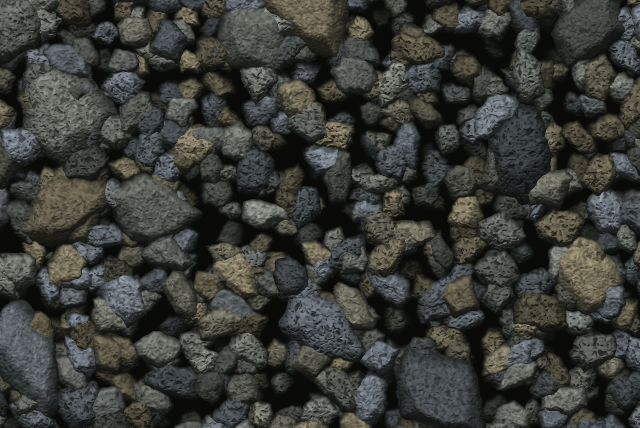
Give the GLSL for this texture, as a Shadertoy shader.

```glsl
// Bed of loose, porous lava gravel in grey, brown and bluish tones under soft light from above.

const int   LAYERS      = 4;
const vec4  CELL        = vec4(0.070, 0.084, 0.102, 0.215); // grid size per layer
const vec4  PRESENCE    = vec4(1.00, 0.95, 0.62, 0.36);     // share of filled cells
const vec4  BASE        = vec4(0.000, 0.014, 0.026, 0.026); // resting height
const float BASE_JITTER = 0.020;
const int   SIDES       = 7;      // steep facets per stone
const int   FACETS      = 9;      // steep facets plus top facets
const float EDGE_HARD   = 13.0;   // sharpness of facet edges
const float PORE_FREQ   = 72.0;
const float RELIEF      = 0.0042; // height of the surface texture
const vec3  LIGHT       = vec3(-0.13, 0.60, 0.79);
const vec3  SHADOW_TONE = vec3(0.034, 0.041, 0.031);
const vec3  GREY        = vec3(0.99, 1.01, 0.97);
const vec3  BROWN       = vec3(1.10, 1.01, 0.82);
const vec3  BLUISH      = vec3(0.93, 0.99, 1.09);
const float ALBEDO_LOW  = 0.24;
const float ALBEDO_HIGH = 0.50;
const int   AA          = 2;      // samples per axis

struct Stone { float z; float profile; vec2 slope; vec2 local; vec3 traits; };

vec3 hash3(vec3 p) {
    p = fract(p * vec3(0.1031, 0.1030, 0.0973));
    p += dot(p, p.yxz + 33.33);
    return fract((p.xxy + p.yxx) * p.zyx);
}

// Gradient noise, roughly -0.7 to 0.7
float corner(vec2 cell, vec2 offset) {
    float a = 6.2832 * hash3(vec3(cell, 7.0)).x;
    return dot(vec2(cos(a), sin(a)), offset);
}
float noise(vec2 p) {
    vec2 i = floor(p), f = p - i, e = vec2(1.0, 0.0);
    vec2 u = f * f * f * (f * (f * 6.0 - 15.0) + 10.0);
    return mix(mix(corner(i, f), corner(i + e, f - e), u.x),
               mix(corner(i + e.yx, f - e.yx), corner(i + 1.0, f - 1.0), u.x), u.y);
}

// Stone as a smooth intersection of planes: x = height, yz = gradient
vec3 facetedStone(vec2 q, vec3 id) {
    float total = 0.0;
    vec2 grad = vec2(0.0);
    for (int i = 0; i < FACETS; i++) {
        vec3 h = hash3(id + vec3(0.0, 0.0, 11.0 * float(i) + 5.0));
        bool side = i < SIDES;
        float a = side ? 6.2832 * (float(i) + 0.8 * h.x) / float(SIDES) : 6.2832 * h.x;
        vec2 dir = vec2(cos(a), sin(a));
        float steep = side ? mix(1.3, 2.7, h.y) : 0.65 * h.y;
        float top = side ? steep * mix(0.74, 1.04, h.z) : mix(0.60, 0.82, h.z);
        float w = exp(-EDGE_HARD * (top - steep * dot(q, dir)));
        total += w;
        grad -= w * steep * dir;
    }
    return vec3(-log(total) / EDGE_HARD, grad / total);
}

// Highest stone over a point
Stone pile(vec2 p) {
    Stone best = Stone(0.0, 0.0, vec2(0.0), p, vec3(0.5));
    for (int l = 0; l < LAYERS; l++) {
        vec2 home = floor(p / CELL[l] + 0.37 * float(l));
        for (int k = 0; k < 9; k++) {
            vec2 cell = home + vec2(k % 3 - 1, k / 3 - 1);
            vec3 id = vec3(cell + 40.0, float(l) * 131.0 + 3.0);
            vec3 place = hash3(id), form = hash3(id + 71.3);
            if (place.z > PRESENCE[l]) continue;
            vec2 center = (cell + 0.5 - 0.37 * float(l) + 0.8 * (place.xy - 0.5)) * CELL[l];
            float radius = CELL[l] * mix(0.38, 0.58, form.x);
            vec2 d = p - center;
            if (dot(d, d) > 2.4 * radius * radius) continue;
            float a = 6.2832 * form.y, stretch = mix(0.95, 1.32, form.z);
            mat2 turn = mat2(cos(a), -sin(a), sin(a), cos(a));
            vec2 axes = vec2(stretch, 1.0 / stretch);
            vec3 s = facetedStone(turn * d / (radius * axes), id);
            vec3 traits = hash3(id + 19.7);
            float z = BASE[l] + BASE_JITTER * traits.z + radius * s.x;
            if (s.x > 0.0 && z > best.z)
                best = Stone(z, s.x, (s.yz / axes) * turn, d + 3.0 * place.xy, traits);
        }
    }
    return best;
}

// Surface texture: rough grain minus round pores; x = height, y = pore depth
vec2 relief(vec2 p, float porosity) {
    float large = smoothstep(0.16, 0.42, noise(p * PORE_FREQ));
    float small = smoothstep(0.14, 0.40, noise(p * PORE_FREQ * 2.1 + 9.0));
    float pores = porosity * max(large, 0.75 * small);
    float grain = 0.9 * noise(p * 38.0) + 0.45 * noise(p * 150.0);
    return vec2(grain - 0.9 * pores, pores);
}

vec3 gravel(vec2 p) {
    vec2 warp = 0.0075 * vec2(noise(p * 21.0), noise(p * 21.0 + 50.0))
              + 0.0045 * vec2(noise(p * 58.0 + 9.0), noise(p * 58.0 + 80.0));
    Stone s = pile(p + warp);
    vec3 light = normalize(LIGHT);

    // Bumped normal
    float porosity = mix(0.25, 1.0, s.traits.y), e = 0.0016;
    vec2 r = relief(s.local, porosity);
    vec2 bump = vec2(relief(s.local + vec2(e, 0.0), porosity).x,
                     relief(s.local + vec2(0.0, e), porosity).x) - r.x;
    vec3 n = normalize(vec3(-0.8 * s.slope - RELIEF * bump / e, 1.0));

    // Soft shadow from higher stones, and darkness of the gaps
    float shade = 0.0;
    for (int i = 1; i <= 2; i++) {
        float t = 0.013 * float(i);
        float rise = pile(p + warp + t * normalize(light.xy)).z - s.z - t;
        shade = max(shade, clamp(rise / 0.018, 0.0, 1.0));
    }
    float depth = smoothstep(0.004, 0.048, s.z);
    float rim = mix(0.45, 1.0, smoothstep(0.0, 0.35, s.profile));
    float lit = 0.20 + 0.90 * max(dot(n, light), 0.0) * (1.0 - 0.8 * shade);
    lit *= depth * rim * (1.0 - 0.6 * r.y);

    // Stone colour
    float hue = fract(s.traits.x * 7.31 + s.traits.y * 3.7);
    vec3 tint = mix(BLUISH, GREY, smoothstep(0.25, 0.42, hue));
    tint = mix(tint, BROWN, smoothstep(0.66, 0.85, hue));
    float albedo = mix(ALBEDO_LOW, ALBEDO_HIGH, s.traits.x) * (1.0 + 0.35 * noise(s.local * 95.0));
    return SHADOW_TONE + tint * albedo * lit;
}

void mainImage(out vec4 fragColor, in vec2 fragCoord) {
    vec3 color = vec3(0.0);
    for (int i = 0; i < AA * AA; i++) {
        vec2 offset = (vec2(i % AA, i / AA) + 0.5) / float(AA) - 0.5;
        color += gravel((fragCoord + offset) / iResolution.y);
    }
    fragColor = vec4(color / float(AA * AA), 1.0);
}
```
